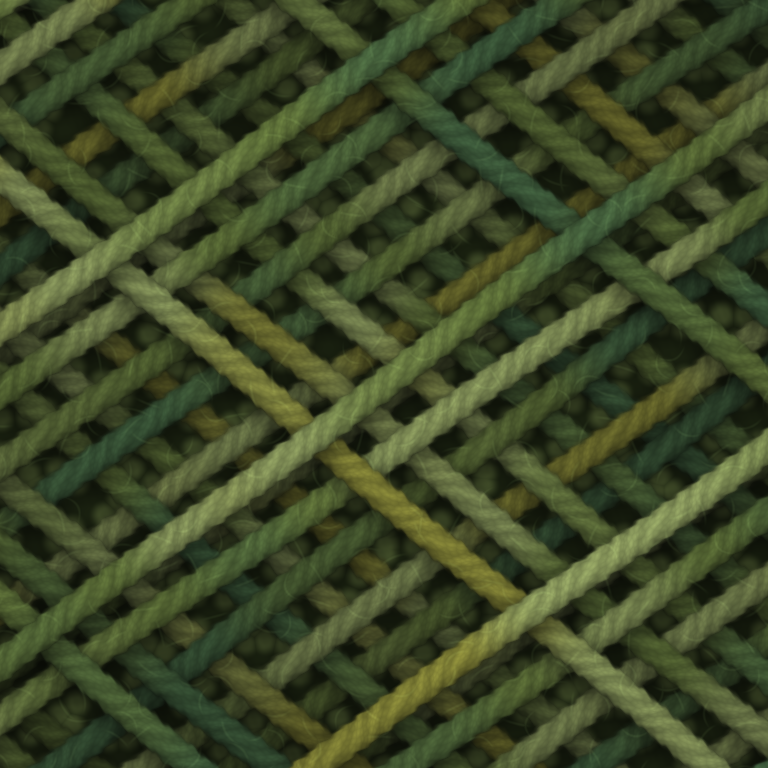
Reproduce this texture procedurally as a Shadertoy shader.

```glsl
// Criss-crossed layers of twisted green and gold yarn wound on a ball
const float TAU = 6.2831853;
const int LAYERS = 12;
const float YARN_RADIUS = 0.0198;
const float TWIST_PITCH = 0.034;

const vec3 GAP   = vec3(0.105, 0.135, 0.065);
const vec3 LUMP  = vec3(0.27, 0.32, 0.17);
const vec3 TEAL  = vec3(0.29, 0.43, 0.28);
const vec3 MOSS  = vec3(0.40, 0.48, 0.24);
const vec3 PALE  = vec3(0.55, 0.61, 0.37);
const vec3 GOLD  = vec3(0.53, 0.53, 0.22);

float hash(vec2 p) {
    vec3 q = fract(p.xyx * vec3(0.1031, 0.1030, 0.0973));
    q += dot(q, q.yzx + 33.33);
    return fract((q.x + q.y) * q.z);
}

vec2 hash2(vec2 p) {
    return vec2(hash(p), hash(p + 47.3));
}

// Distance to the nearest scattered cell centre
float cellular(vec2 p) {
    vec2 cell = floor(p);
    float nearest = 2.0;
    for (int y = -1; y <= 1; y++)
    for (int x = -1; x <= 1; x++) {
        vec2 c = cell + vec2(x, y);
        nearest = min(nearest, length(c + hash2(c) - p));
    }
    return nearest;
}

// Dye drifts slowly along each strand
vec3 dye(float along, float seed) {
    float t = mix(0.1, 0.85, seed) + 0.22 * sin(along * 6.0 + seed * 40.0)
                                   + 0.08 * sin(along * 15.0 + seed * 90.0);
    vec3 c = mix(TEAL, MOSS, smoothstep(0.05, 0.36, t));
    c = mix(c, PALE, smoothstep(0.38, 0.62, t));
    return mix(c, GOLD, smoothstep(0.66, 0.90, t));
}

// Colour of a plied strand; side runs from -1 to 1 across it
vec3 yarn(float along, float side, float seed) {
    float phase = along / TWIST_PITCH - 0.72 * side + seed * 9.0;
    phase += 0.18 * sin(along * 61.0 + seed * 20.0);
    float ply = 0.5 + 0.5 * cos(TAU * phase);
    float roundness = sqrt(max(0.0, 1.0 - side * side));
    float fibre = cellular(vec2(phase * 4.0, along * 60.0 + side * 2.0) + seed * 50.0);
    float light = 0.52 + 0.48 * roundness + 0.13 * side;
    light *= 0.87 + 0.16 * ply;
    light *= 1.07 - 0.16 * fibre;
    return dye(along, seed) * light;
}

// Lays one family of parallel strands over the colour beneath
vec3 layStrands(vec3 under, vec2 p, float angle, float offset, float period,
                float layer, float depth, float pixel) {
    vec2 dir = vec2(cos(angle), sin(angle));
    float along = dot(p, dir);
    float across = dot(p, vec2(-dir.y, dir.x)) - offset;
    float id = floor(across / period + 0.5);
    vec2 rnd = hash2(vec2(id + 20.0, layer * 7.0 + 3.0));
    float d = across - id * period;
    d += (rnd.x - 0.5) * 0.022 * depth + (rnd.y - 0.5) * 0.045 * (along - 0.5);
    d += 0.003 * sin(along * 9.0 + rnd.x * TAU);

    float scallop = cos(TAU * (along / TWIST_PITCH - 0.72 * sign(d) + rnd.x * 9.0));
    float radius = YARN_RADIUS * (1.0 + 0.05 * scallop - 0.10 * depth);
    radius += 0.0008 * sin(along * 310.0 + d * 500.0);
    float edge = abs(d) - radius;
    float soft = max(0.0032 + 0.0025 * depth, pixel);

    float shadow = smoothstep(-0.014, 0.030, abs(d + 0.007) - radius);
    vec3 shaded = under * mix(0.58 + 0.16 * depth, 1.0, shadow);
    vec3 strand = yarn(along, clamp(d / radius, -1.0, 1.0), rnd.x);
    strand *= mix(0.98, 0.62, sqrt(depth)) * (0.93 + 0.14 * rnd.y);
    return mix(shaded, strand, 1.0 - smoothstep(-soft, soft, edge));
}

// Sparse curved stray hairs
float hairs(vec2 p, float pixel) {
    vec2 cell = floor(p);
    float cover = 0.0;
    for (int y = -1; y <= 1; y++)
    for (int x = -1; x <= 1; x++) {
        vec2 c = cell + vec2(x, y);
        vec2 q = p - c - hash2(c);
        float a = TAU * hash(c + 11.7);
        q = mat2(cos(a), sin(a), -sin(a), cos(a)) * q;
        float bend = q.y - (hash(c + 5.1) - 0.5) * 3.0 * q.x * q.x;
        float line = 1.0 - smoothstep(0.0, 0.035 + pixel, abs(bend));
        cover = max(cover, line * (1.0 - smoothstep(0.15, 0.5, abs(q.x))));
    }
    return cover;
}

void mainImage(out vec4 fragColor, in vec2 fragCoord) {
    vec2 p = fragCoord / iResolution.y;
    float pixel = 1.0 / iResolution.y;

    // Dim lumps of buried yarn
    vec3 col = mix(LUMP, GAP, smoothstep(0.15, 0.55, cellular(p * 24.0)));

    // Deepest first, alternating rising and falling strands
    for (int i = LAYERS - 1; i >= 0; i--) {
        float turn = float(i / 2);
        float depth = float(i) / float(LAYERS - 1);
        bool rising = i % 2 == 0;
        float angle = rising ? 0.62 : -0.69;
        float offset = rising ? 0.114 - 0.073 * turn : 0.161 + 0.070 * turn;
        float period = rising ? 0.35 : 0.43;
        col = layStrands(col, p, angle, offset, period, float(i), depth, pixel);
    }

    // Fuzz and uneven light
    col += vec3(0.04, 0.05, 0.03) * hairs(p * 22.0, pixel * 22.0);
    col *= 0.96 + 0.06 * sin(p.x * 4.0 + p.y * 3.0 - 2.0) + 0.04 * sin(p.y * 6.0 - p.x * 2.0);
    fragColor = vec4(clamp(col, 0.0, 1.0), 1.0);
}
```
